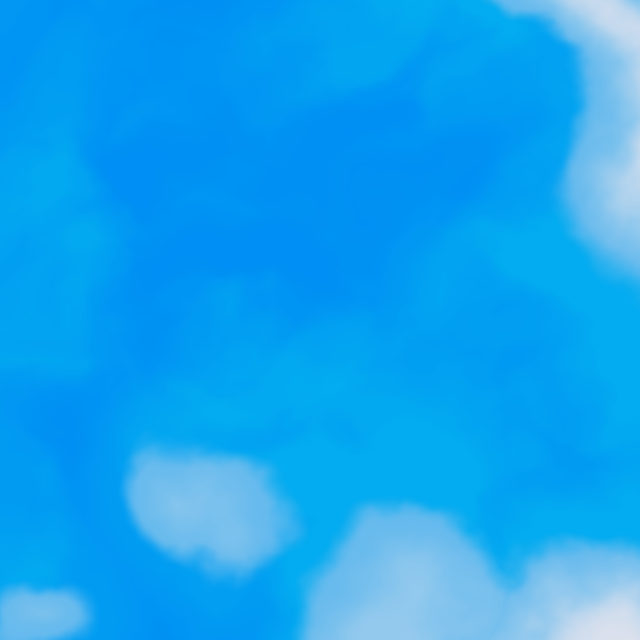
Give the GLSL for this texture, as a WebGL 2 fragment shader.

```glsl
#version 300 es
precision highp float;
// Soft clouds on a saturated blue sky. Layered value noise gives a faint
// slanted veil; rounded puffs along the lower edge and a tall bank on the
// right are distance fields bent by the same noise, then shaded by depth.

uniform vec2 u_resolution;
out vec4 fragColor;

const vec3 DEEP_BLUE  = vec3(0.00, 0.56, 0.955);
const vec3 VEIL_BLUE  = vec3(0.01, 0.67, 0.94);
const vec3 THIN_CLOUD = vec3(0.40, 0.73, 0.93);
const vec3 FULL_CLOUD = vec3(0.86, 0.88, 0.93);

const int   OCTAVES     = 5;
const float GAIN        = 0.45;
const float VEIL_SCALE  = 3.6;
const float VEIL_SLANT  = 0.45;   // radians above the horizontal
const float WARP_SCALE  = 5.0;
const float WARP_AMOUNT = 0.17;
const float EDGE_SOFT   = 0.032;
const float HALO_WIDTH  = 0.16;
const float HALO_GAIN   = 0.50;
const int   PUFFS       = 4;
const float PUFF_STEP   = 0.30;
const vec2  BANK_CENTRE = vec2(1.04, 0.86);
const float BANK_RADIUS = 0.165;

float hash(vec2 p) {
    return fract(sin(dot(p, vec2(127.1, 311.7))) * 43758.5453);
}

float valueNoise(vec2 p) {
    vec2 cell = floor(p);
    vec2 f = fract(p);
    vec2 w = f * f * f * (f * (f * 6.0 - 15.0) + 10.0);
    float low  = mix(hash(cell), hash(cell + vec2(1.0, 0.0)), w.x);
    float high = mix(hash(cell + vec2(0.0, 1.0)), hash(cell + vec2(1.0)), w.x);
    return mix(low, high, w.y);
}

// Rotated octaves, normalised to 0..1
float fbm(vec2 p) {
    const mat2 TURN = mat2(1.6, 1.2, -1.2, 1.6);
    float sum = 0.0, total = 0.0, amplitude = 1.0;
    for (int i = 0; i < OCTAVES; i++) {
        sum += amplitude * valueNoise(p);
        total += amplitude;
        amplitude *= GAIN;
        p = TURN * p + 17.3;
    }
    return sum / total;
}

// Depth inside the clouds: positive within, negative outside
float cloudDepth(vec2 p) {
    float depth = -1.0;

    // Puffs growing to the right along the lower edge
    for (int i = 0; i < PUFFS; i++) {
        float n = float(i);
        vec2 centre = vec2(0.02 + PUFF_STEP * n, 0.02 + 0.17 * sin(1.5708 * n));
        float radius = 0.08 + 0.024 * n * n;
        vec2 q = (p - centre) * vec2(0.9, 1.1);
        depth = max(depth, min(radius, 0.29) - length(q));
    }

    // Tall bank leaning left near the top
    vec2 q = p - BANK_CENTRE;
    q.x += 0.22 * smoothstep(0.0, 0.20, q.y);
    q.y *= 0.55;
    return max(depth, BANK_RADIUS - length(q));
}

void main() {
    vec2 p = gl_FragCoord.xy / u_resolution;

    // Bend the cloud outlines
    vec2 warp = vec2(fbm(p * WARP_SCALE + 3.7), fbm(p * WARP_SCALE + 41.2)) - 0.5;
    float depth = cloudDepth(p + WARP_AMOUNT * warp);

    // Slanted veil, denser around the clouds
    float c = cos(VEIL_SLANT), s = sin(VEIL_SLANT);
    vec2 along = mat2(c, -s, s, c) * p * vec2(1.0);
    vec2 veilPoint = along * VEIL_SCALE * vec2(0.75, 1.15) + 0.9 * warp;
    float veil = smoothstep(0.28, 0.80, fbm(veilPoint + 8.4));
    float halo = smoothstep(-HALO_WIDTH, 0.0, depth);
    vec3 colour = mix(DEEP_BLUE, VEIL_BLUE, min(veil + HALO_GAIN * halo, 1.0));

    // Cloud body, brightest in its depth and toward the right
    float texture0 = fbm(p * 9.0 + 23.0) - 0.5;
    float cover = smoothstep(-0.5 * EDGE_SOFT, EDGE_SOFT, depth);
    float light = mix(0.38, 1.0, smoothstep(0.60, 0.96, p.x));
    float body = smoothstep(0.01, 0.15, depth + 0.08 * texture0) * light;
    colour = mix(colour, mix(THIN_CLOUD, FULL_CLOUD, body), cover);

    fragColor = vec4(colour, 1.0);
}
```
